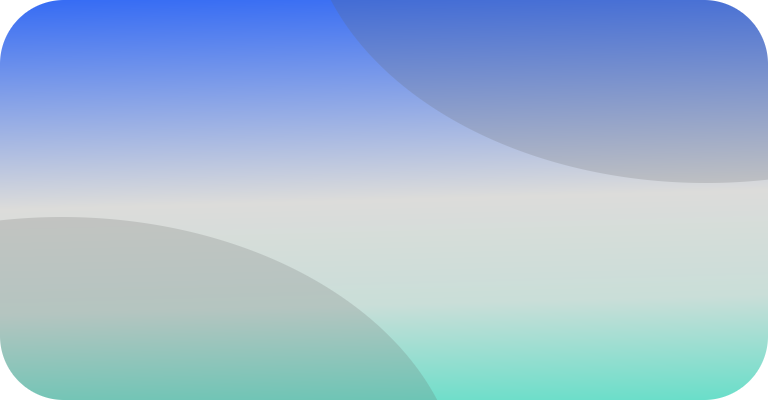
This background is drawn by a Shadertoy shader. Its source:

```glsl
// A rounded card with a slightly tilted gradient from blue through pale grey
// to mint, veiled by two large translucent ellipses in opposite corners.
// Signed distances give smooth edges; point symmetry places both ellipses.

// Lengths are in canvas heights, measured from the canvas centre.
const float CORNER_RADIUS = 0.16;
const float GRADIENT_TILT = 0.026;
const float MIDDLE_STOP = 0.5;
const float LOWER_STOP = 0.75;
const vec2 ELLIPSE_CENTRE = vec2(-0.805, -0.7425);
const vec2 ELLIPSE_RADII = vec2(1.0, 0.70);
const float VEIL_OPACITY = 0.2;

const vec3 PAGE_WHITE = vec3(1.0);
const vec3 TOP_BLUE = vec3(0.208, 0.420, 0.957);
const vec3 PALE_GREY = vec3(0.863, 0.863, 0.855);
const vec3 PALE_MINT = vec3(0.790, 0.870, 0.848);
const vec3 BOTTOM_MINT = vec3(0.408, 0.870, 0.788);
const vec3 VEIL_GREY = vec3(0.376);

float roundedBoxDistance(vec2 p, vec2 halfSize, float radius) {
    vec2 d = abs(p) - halfSize + radius;
    return length(max(d, 0.0)) + min(max(d.x, d.y), 0.0) - radius;
}

// First-order distance, accurate near the rim.
float ellipseDistance(vec2 p, vec2 radii) {
    float scaled = length(p / radii);
    float slope = length(p / (radii * radii));
    return scaled * (scaled - 1.0) / max(slope, 1e-4);
}

float coverage(float dist, float pixel) {
    return clamp(0.5 - dist / pixel, 0.0, 1.0);
}

vec3 cardGradient(vec2 p, float halfWidth) {
    // Depth runs from 0 at the upper left to 1 at the lower right.
    float span = 1.0 + 2.0 * GRADIENT_TILT * halfWidth;
    float depth = 0.5 + (GRADIENT_TILT * p.x - p.y) / span;
    vec3 color = mix(TOP_BLUE, PALE_GREY, clamp(depth / MIDDLE_STOP, 0.0, 1.0));
    float lower = (depth - MIDDLE_STOP) / (LOWER_STOP - MIDDLE_STOP);
    color = mix(color, PALE_MINT, clamp(lower, 0.0, 1.0));
    float bottom = (depth - LOWER_STOP) / (1.0 - LOWER_STOP);
    return mix(color, BOTTOM_MINT, clamp(bottom, 0.0, 1.0));
}

void mainImage(out vec4 fragColor, in vec2 fragCoord) {
    float pixel = 1.0 / iResolution.y;
    vec2 p = (fragCoord - 0.5 * iResolution.xy) * pixel;
    vec2 halfSize = 0.5 * iResolution.xy * pixel;

    vec3 color = cardGradient(p, halfSize.x);

    // Lower-left ellipse and its half-turn copy at the upper right
    for (int i = 0; i < 2; i++) {
        vec2 turned = i == 0 ? p : -p;
        float veil = coverage(ellipseDistance(turned - ELLIPSE_CENTRE, ELLIPSE_RADII), pixel);
        color = mix(color, VEIL_GREY, VEIL_OPACITY * veil);
    }

    // Rounded card on a white page
    float card = coverage(roundedBoxDistance(p, halfSize, CORNER_RADIUS), pixel);
    fragColor = vec4(mix(PAGE_WHITE, color, card), 1.0);
}
```
